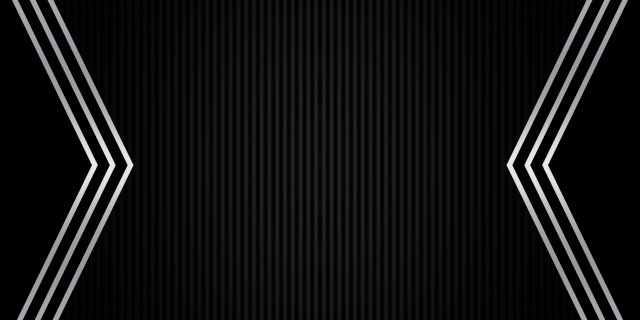
Give the GLSL for this background, as a Shadertoy shader.

```glsl
// Silver nested chevrons at both sides of a dark, softly lit ribbed panel.
#define CHEVRONS 3
#define TIP_X 0.408
#define TIP_Y 0.484
#define SLOPE 0.485
#define SPACING 0.0557
#define LINE_WIDTH 0.0165
#define RIB_PERIOD 0.0243
#define RIB_LIGHT 0.152
#define SILVER vec3(0.58, 0.60, 0.62)
#define TIP_WHITE vec3(0.91, 0.91, 0.91)

const float TAU = 6.2831853;

// Vertical ribs, brightest in the middle and fading outwards.
float ribbedPanel(vec2 fromCenter) {
    float ridge = 0.5 - 0.5 * cos(TAU * fromCenter.x / RIB_PERIOD);
    float glow = exp(-dot(fromCenter * fromCenter, vec2(3.2, 1.6)));
    return RIB_LIGHT * glow * mix(0.10, 1.0, pow(ridge, 1.4));
}

// Brushed metal: a white highlight at the tip, silver along the arms.
vec3 metal(float rise) {
    float tipShine = exp(-pow(rise / 0.15, 2.0));
    float endShine = 0.06 * smoothstep(0.3, 0.5, rise);
    return mix(SILVER, TIP_WHITE, tipShine) + endShine;
}

void mainImage(out vec4 fragColor, in vec2 fragCoord) {
    vec2 uv = fragCoord / iResolution.y;
    float pixel = 1.0 / iResolution.y;
    float halfWidth = 0.5 * iResolution.x / iResolution.y;
    vec2 fromCenter = uv - vec2(halfWidth, 0.5);

    // Fold the two sides together; measure across the slanted arms.
    float sideX = halfWidth - abs(fromCenter.x);
    float rise = abs(uv.y - TIP_Y);
    float armScale = inversesqrt(1.0 + SLOPE * SLOPE);
    float across = (sideX - TIP_X + SLOPE * rise) * armScale;

    // The panel lies only between the outermost chevrons.
    float inside = smoothstep(-pixel, pixel, across);
    vec3 color = vec3(ribbedPanel(fromCenter) * inside);

    // Nested chevron lines.
    vec3 silver = metal(rise);
    for (int i = 0; i < CHEVRONS; i++) {
        float offset = float(i) * SPACING * armScale;
        float edge = abs(across + offset) - 0.5 * LINE_WIDTH;
        color = mix(color, silver, 1.0 - smoothstep(-0.7 * pixel, 0.7 * pixel, edge));
    }

    fragColor = vec4(color, 1.0);
}
```
